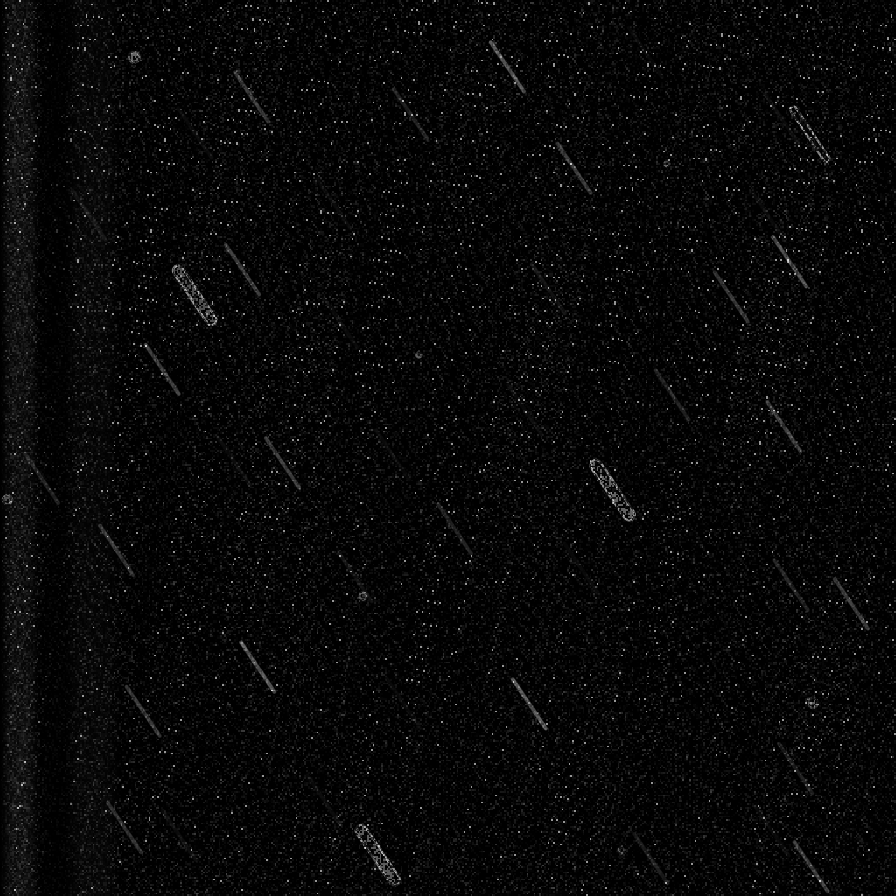
Write a WebGL 2 fragment shader that draws this texture.

```glsl
#version 300 es
precision highp float;
// Dark sensor-like field of fine grain with two soft vertical bands at the left.
// Parallel slanted streaks, a few speckled outlines and tiny rings are scattered
// over it in loops; every mark is a capsule distance modulated by the grain.

uniform vec2 u_resolution;
out vec4 fragColor;

float hash(vec2 p) {
  return fract(sin(dot(p, vec2(12.9898, 78.233))) * 43758.5453);
}

// Distance to a segment centred on the origin, reaching to +-halfAxis.
float segmentDistance(vec2 p, vec2 halfAxis) {
  float t = dot(p, halfAxis) / max(dot(halfAxis, halfAxis), 1e-8);
  return length(p - halfAxis * clamp(t, -1.0, 1.0));
}

// Evenly spread position, loosened by a random offset.
vec2 scatter(float i, float seed) {
  vec2 jitter = vec2(hash(vec2(i, seed)), hash(vec2(seed, i + 7.0)));
  return fract(i * vec2(0.7549, 0.5698) + seed * 0.37 + 0.12 * jitter);
}

float bell(float x, float width) {
  return exp(-pow(x / width, 4.0));
}

void main() {
  vec2 uv = gl_FragCoord.xy / u_resolution.y;
  float pixel = 1.0 / u_resolution.y;
  vec2 cell = floor(uv * 512.0);
  float grain = hash(cell + 3.0);
  float speckle = hash(cell + 641.0);
  vec2 slant = vec2(0.0185, -0.0275);

  // Sparse grain with an exponential tail, dimmed beside the bands
  float shade = 0.055 * max(0.0, -log(grain + 1e-5) - 0.83);
  shade *= 1.0 - 0.65 * bell(uv.x - 0.062, 0.018);
  shade *= smoothstep(0.0, 0.008, uv.x);

  // Vertical bands, slowly varying along their height
  float drift = 0.85 + 0.15 * sin(uv.y * 9.0 + 1.0);
  float bands = 0.105 * bell(uv.x - 0.022, 0.016) + 0.04 * bell(uv.x - 0.103, 0.023);
  shade += bands * drift * (0.25 + 1.1 * speckle * speckle);

  // Solid streaks, most of them faint
  for (float i = 0.0; i < 40.0; i++) {
    float d = segmentDistance(uv - scatter(i, 2.0), slant);
    float strength = 0.035 + 0.34 * pow(hash(vec2(i, 19.0)), 2.6);
    float body = 1.0 - smoothstep(0.0017 - 0.5 * pixel, 0.0024 + 0.5 * pixel, d);
    shade += body * strength * (0.65 + 0.6 * speckle);
  }

  // Hollow marks: four long outlines, then small rings
  for (float i = 0.0; i < 11.0; i++) {
    float isLong = step(i, 3.5);
    float size = hash(vec2(i, 31.0));
    float radius = mix(0.002 + 0.004 * size, 0.0032 + 0.0032 * size, isLong);
    float d = segmentDistance(uv - scatter(i, 5.0), slant * isLong);
    float rim = 1.0 - smoothstep(0.0005, 0.0009 + pixel, abs(d - radius));
    float inside = 1.0 - smoothstep(radius - pixel, radius, d);
    float dots = smoothstep(0.25, 0.9, speckle);
    shade += rim * (0.08 + 0.5 * dots) * mix(0.65, 1.0, isLong);
    shade += inside * size * 0.4 * step(0.6, grain);
  }

  fragColor = vec4(vec3(min(shade, 0.85)), 1.0);
}
```
